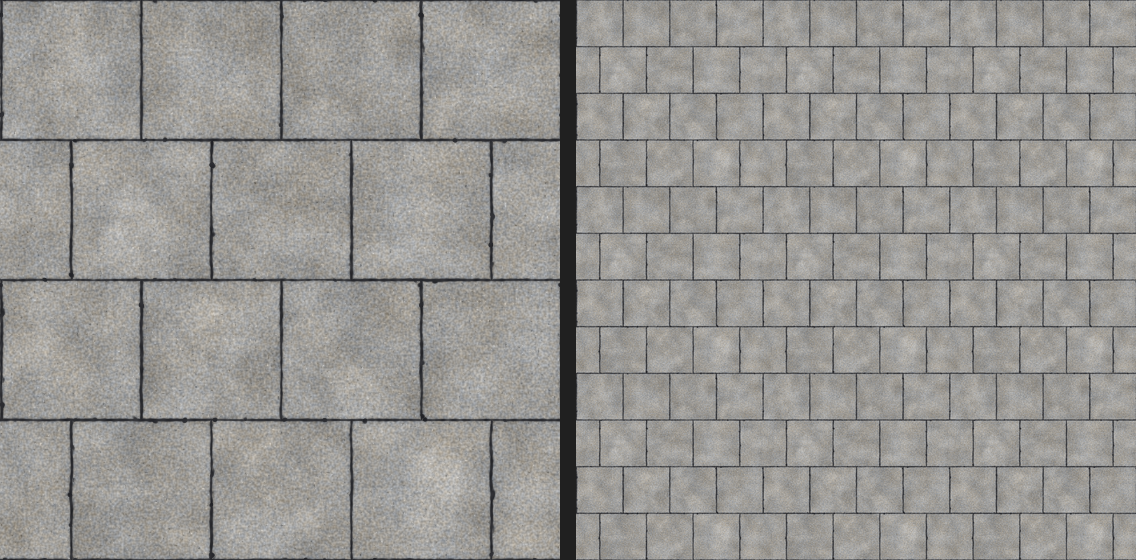
Left, the tile; right, the same tile 3 across and 3 down.
This texture is drawn by a Shadertoy shader. Its source:

```glsl
// Grey concrete paving slabs in running bond, four by four, with thin dark joints.
// Each slab gets its own tone and mottling; wrapped gradient noise adds the grain,
// roughens the joints and chips the slab edges. Everything tiles over the canvas.

#define SLABS 4.0            // slabs across and down
#define JOINT 0.0019         // half width of a joint
#define WANDER 0.0022        // sideways drift of the joints
#define CHIPPING 0.014       // size of chips along the edges
#define MOTTLE 0.085         // strength of the cloudy patches
#define GRAIN 0.13           // strength of the fine grain
#define TONE_SPREAD 0.03     // brightness difference between slabs
#define SLAB_COLOR vec3(0.622, 0.614, 0.598)
#define JOINT_COLOR vec3(0.165, 0.168, 0.185)

float hash(vec3 p) {
    p = fract(p * vec3(0.1031, 0.1030, 0.0973));
    p += dot(p, p.yzx + 33.33);
    return fract((p.x + p.y) * p.z);
}

// Contribution of one lattice corner, wrapped at the period
float corner(vec2 cell, vec2 offset, vec2 f, float period, float seed) {
    float angle = 6.2832 * hash(vec3(mod(cell + offset, period), seed));
    return dot(vec2(cos(angle), sin(angle)), f - offset);
}

// Gradient noise with a whole number of periods on the canvas
float noise(vec2 uv, float period, float seed) {
    vec2 p = uv * period, cell = floor(p), f = p - cell;
    vec2 w = f * f * f * (f * (f * 6.0 - 15.0) + 10.0);
    vec2 e = vec2(1.0, 0.0);
    float low = mix(corner(cell, e.yy, f, period, seed),
                    corner(cell, e.xy, f, period, seed), w.x);
    float high = mix(corner(cell, e.yx, f, period, seed),
                     corner(cell, e.xx, f, period, seed), w.x);
    return mix(low, high, w.y);
}

float fbm(vec2 uv, float period, float seed) {
    float sum = 0.0, amplitude = 1.0;
    for (int i = 0; i < 4; i++) {
        sum += amplitude * noise(uv, period, seed + float(i) * 17.0);
        amplitude *= 0.65;
        period *= 2.0;
    }
    return sum;
}

void mainImage(out vec4 fragColor, in vec2 fragCoord) {
    vec2 uv = fragCoord / iResolution.xy;
    float pixel = 1.0 / min(iResolution.x, iResolution.y);

    // Running bond: even rows shift by half a slab; joints wander slightly
    vec2 drift = vec2(noise(uv, 28.0, 101.0), 0.5 * noise(uv, 20.0, 102.0));
    vec2 grid = (uv + WANDER * drift) * SLABS;
    float row = floor(grid.y);
    grid.x += 0.5 * (1.0 - mod(row, 2.0)) - 0.01;
    vec2 slab = mod(floor(grid), SLABS);
    float seed = 1.0 + slab.x + SLABS * slab.y;

    // Distance to the nearest joint, varied in width and chipped in places
    vec2 local = fract(grid);
    vec2 toEdge = min(local, 1.0 - local) / SLABS;
    float chip = max(noise(uv, 56.0, 103.0) - 0.28, 0.0) * CHIPPING;
    float ragged = 0.0012 * noise(uv, 110.0, 104.0);
    float width = JOINT * (1.0 + 0.8 * noise(uv, 9.0, 105.0));
    float edge = min(toEdge.x, toEdge.y + 0.0003) - width - chip - ragged;

    // Cloudy patches, pale stains and a tone of its own for each slab
    float mottle = fbm(uv, 10.0, seed);
    float stain = smoothstep(0.15, 0.65, fbm(uv, 7.0, seed + 200.0));
    float tone = TONE_SPREAD * (hash(vec3(slab, 7.0)) - 0.5);
    float center = smoothstep(0.0, 0.07, min(toEdge.x, toEdge.y));
    tone += MOTTLE * mottle + 0.045 * stain * center + 0.018 * (center - 0.7);

    // Sandy grain with small pits and pale grit
    float fine = noise(uv, 240.0, 301.0);
    float coarse = noise(uv, 140.0, 302.0);
    tone += GRAIN * (fine + 0.65 * coarse);
    tone -= 0.12 * smoothstep(0.36, 0.6, noise(uv, 170.0, 303.0));
    tone += 0.10 * smoothstep(0.36, 0.6, noise(uv, 200.0, 304.0));

    // Warm and cool flecks, cooler towards the edges
    vec3 color = SLAB_COLOR + tone;
    float warmth = 0.04 * noise(uv, 128.0, 305.0) + 0.02 * noise(uv, 12.0, 306.0);
    warmth -= 0.014 * exp(-max(edge, 0.0) / 0.008);
    color += warmth * vec3(1.0, 0.2, -1.0);

    // Worn slab rim, then the open joint
    color *= 1.0 - 0.28 * exp(-max(edge, 0.0) / 0.0018);
    vec3 gap = JOINT_COLOR + 0.09 * noise(uv, 64.0, 307.0);
    color = mix(gap, color, smoothstep(-0.8 * pixel, 0.8 * pixel + 0.0004, edge));

    fragColor = vec4(clamp(color, 0.0, 1.0), 1.0);
}
```
